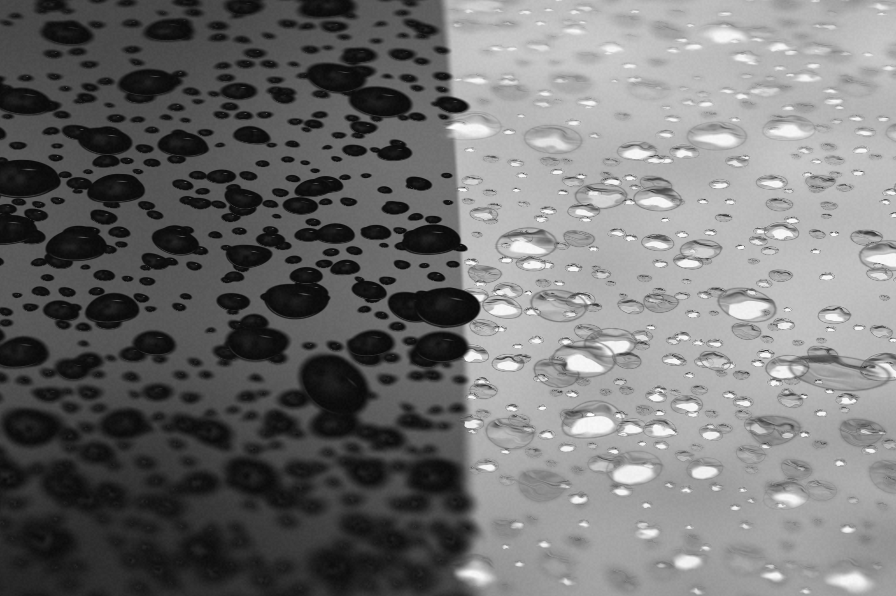
Write a Shadertoy shader that draws this texture.

```glsl
// Water drops on a surface split into a dark half and a bright half, with shallow focus.

const float SEAM_BASE = 0.788;          // seam position at the bottom edge
const float SEAM_BEND = 0.043;          // leftward drift of the seam with height
const float PERSPECTIVE = 0.35;         // flattening of drops toward the top
const float DROP_TILT = -0.16;          // shared slope of the drops
const float MIN_BLUR = 0.0016;
const float GRAIN = 0.025;
const vec2 BIG_CELL = vec2(0.150, 0.130);
const vec2 MEDIUM_CELL = vec2(0.083, 0.069);
const vec2 SMALL_CELL = vec2(0.043, 0.036);

float hash(vec2 p) {
    vec3 h = fract(vec3(p.xyx) * 0.1031);
    h += dot(h, h.yzx + 33.33);
    return fract((h.x + h.y) * h.z);
}

float noise(vec2 p) {
    vec2 i = floor(p), f = fract(p);
    f = f * f * (3.0 - 2.0 * f);
    return mix(mix(hash(i), hash(i + vec2(1, 0)), f.x),
               mix(hash(i + vec2(0, 1)), hash(i + vec2(1, 1)), f.x), f.y);
}

float fill(float d, float w) { return 1.0 - smoothstep(-w, w, d); }

float seamAt(float y) { return SEAM_BASE - SEAM_BEND * y * y; }

vec2 toPlane(vec2 p) { return vec2(p.x, p.y + PERSPECTIVE * p.y * p.y); }

float heightOf(float v) {
    return (sqrt(1.0 + 4.0 * PERSPECTIVE * max(v, 0.0)) - 1.0) / (2.0 * PERSPECTIVE);
}

// Defocus grows away from the in-focus band, which differs per half.
float blurAt(float y, bool dark) {
    float below = dark ? 0.040 * max(0.0, 0.50 - y) : 0.026 * max(0.0, 0.38 - y);
    float above = dark ? 0.022 * max(0.0, y - 0.72) : 0.036 * max(0.0, y - 0.64);
    return MIN_BLUR + below + above;
}

float darkGround(vec2 p) {
    float v = mix(0.16, 0.34, smoothstep(0.0, 0.55, p.y));
    v += 0.10 * smoothstep(0.25, 0.75, p.x) - 0.06 * smoothstep(0.7, 1.0, p.y);
    return v + 0.04 * (noise(p * 5.0) - 0.5);
}

float brightGround(vec2 p) {
    float v = mix(0.60, 0.72, smoothstep(0.0, 0.5, p.y)) + 0.04 * smoothstep(0.6, 1.0, p.y);
    return v + 0.10 * (noise(p * vec2(6.0, 11.0)) - 0.5);
}

// Nearly black lens with a dim core, a lower rim light and a small glint.
float darkDrop(vec2 q, float l, float sharp, float seed) {
    float core = 1.0 - smoothstep(0.1, 0.85, length(q - vec2(-0.15, 0.05)));
    float v = 0.05 + 0.10 * core * noise(q * vec2(4.0, 2.5) + seed * 40.0);
    v += 0.22 * sharp * fill(abs(l - 0.93) - 0.02, 0.05) * smoothstep(0.3, 0.9, -q.y);
    return v + 0.30 * sharp * fill(length((q - vec2(0.2, 0.5)) * vec2(0.5, 2.0)) - 0.06, 0.08);
}

// Clear lens: dark banded crescent above, bright pool of light below.
float clearDrop(vec2 q, float l, float sharp, float seed, float ground) {
    float soft = mix(0.40, 0.09, sharp);
    vec2 w = q + 0.5 * (noise(q * 2.2 + seed * 31.0) - 0.5);
    float bands = noise(vec2(w.x * 2.0, w.y * 9.0) + seed * 50.0);
    float crescent = fill(abs(length(w + vec2(0.0, 0.25)) - 0.85) - 0.16, soft)
                   * smoothstep(-0.1, 0.5, q.y);
    float pool = fill(length((w - vec2(0.05, -0.25)) * vec2(1.0, 1.5)) - 0.62, soft);
    float v = ground * mix(0.84, 1.04, seed) + 0.14 * sharp * (bands - 0.5);
    v = mix(v, 0.12 + 0.55 * bands, crescent * mix(0.3, 0.9, sharp));
    v = mix(v, 0.96, pool * smoothstep(0.25, 0.6, seed));
    return mix(v, 0.40, 0.65 * sharp * fill(abs(l - 0.93) - 0.03, 0.05));
}

// Blends one drop, given in plane coordinates, over the current tone.
float addDrop(float tone, vec2 g, vec2 center, vec2 radius, float tilt, float seed) {
    float c = cos(tilt), s = sin(tilt);
    vec2 q = mat2(c, -s, s, c) * (g - center) / radius;
    if (dot(q, q) > 9.0 + 0.01 / (radius.y * radius.y)) return tone;
    q.y += (seed - 0.5) * 0.5 * q.x * q.x;
    float lobe = q.x * q.y / (dot(q, q) + 0.01);
    float l = length(q) * (1.0 + 0.45 * (fract(seed * 7.3) - 0.5) * lobe);
    float y = heightOf(center.y);
    bool dark = center.x < seamAt(y);
    float blur = max(blurAt(y, dark), 1.0 / iResolution.y);
    float sharp = 1.0 - smoothstep(0.002, 0.011, blur);
    float lens = dark ? darkDrop(q, l, sharp, seed) : clearDrop(q, l, sharp, seed, tone);
    return mix(tone, lens, fill((l - 1.0) * min(radius.x, radius.y), blur));
}

// Jittered grid of drops with staggered rows.
float scatter(float tone, vec2 g, vec2 cell, float density, float salt) {
    float row = floor(g.y / cell.y);
    for (int j = -1; j <= 1; j++) for (int i = -1; i <= 1; i++) {
        float r = row + float(j), shift = 0.5 * mod(r, 2.0);
        vec2 id = vec2(floor(g.x / cell.x - shift) + float(i), r) + salt;
        float seed = hash(id + 3.7);
        if (hash(id + 61.0) > density) continue;
        vec2 jitter = 0.55 * (vec2(hash(id + 17.0), hash(id + 29.0)) - 0.5);
        vec2 center = (id - salt + 0.5 + jitter + vec2(shift, 0.0)) * cell;
        vec2 radius = cell * vec2(0.36, 0.31) * mix(0.5, 1.0, hash(id + 43.0));
        tone = addDrop(tone, g, center, radius, DROP_TILT + 0.3 * (seed - 0.5), seed);
    }
    return tone;
}

void mainImage(out vec4 fragColor, in vec2 fragCoord) {
    vec2 p = fragCoord / iResolution.y, g = toPlane(p);
    float edge = 0.003 + blurAt(p.y, true);
    float tone = mix(brightGround(p), darkGround(p), fill(p.x - seamAt(p.y), edge));
    // Fine to coarse scatter
    tone = scatter(tone, g, SMALL_CELL, 0.55, 11.0);
    tone = scatter(tone, g, MEDIUM_CELL, 0.60, 47.0);
    tone = scatter(tone, g, BIG_CELL, 0.85, 83.0);
    // Leading drops: seam, tall, left edge, then two on the bright half
    tone = addDrop(tone, g, toPlane(vec2(0.750, 0.484)), vec2(0.055, 0.045), -0.25, 0.45);
    tone = addDrop(tone, g, toPlane(vec2(0.561, 0.354)), vec2(0.070, 0.052), -0.85, 0.50);
    tone = addDrop(tone, g, toPlane(vec2(0.035, 0.700)), vec2(0.064, 0.048), -0.05, 0.60);
    tone = addDrop(tone, g, toPlane(vec2(0.980, 0.398)), vec2(0.055, 0.043), -0.25, 0.70);
    tone = addDrop(tone, g, toPlane(vec2(1.408, 0.374)), vec2(0.088, 0.038), -0.25, 0.28);
    tone += GRAIN * (noise(p * 340.0) - 0.5);
    fragColor = vec4(vec3(clamp(tone, 0.0, 1.0)), 1.0);
}
```
